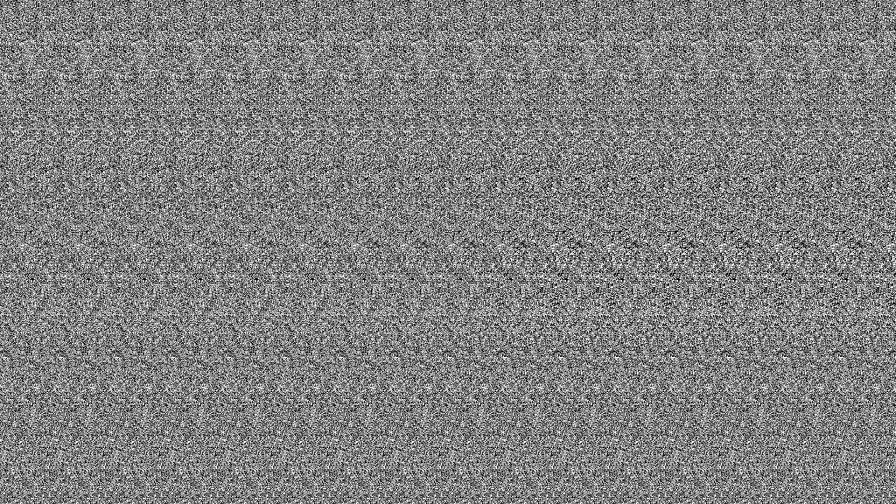
Reproduce this pattern procedurally as a Shadertoy shader.

```glsl
// Random-dot autostereogram: repeated strips of fine black and white dots hiding a round dome.

const float DOT_ROWS = 1080.0;      // dots over the canvas height
const float STRIP_DOTS = 120.0;     // dots across one flat strip
const float RELIEF_DOTS = 18.0;     // strip narrowing at the nearest depth
const float DOME_RADIUS = 0.25;     // in canvas heights
const float WHITE_SHARE = 0.5;
const int MAX_STRIPS = 64;
const int MAX_SPAN = 9;             // most dots covered by a pixel along one axis

// Integer hash of a dot cell, from 0 to 1
float hashCell(vec2 cell) {
    uvec2 k = uvec2(ivec2(cell) + 4096);
    uint h = k.x * 1597334677u ^ k.y * 3812015801u;
    h = (h ^ (h >> 16)) * 2246822519u;
    h = (h ^ (h >> 13)) * 3266489917u;
    return float((h ^ (h >> 16)) >> 8) / 16777216.0;
}

// Height of the dome: 0 on the flat ground, 1 at its centre, with a gentle rim
float domeDepth(vec2 p, float radius) {
    return max(0.0, 1.0 - dot(p, p) / (radius * radius));
}

// Follow matching dots leftward to their source in the first strip
vec2 traceToSource(vec2 cell, vec2 centre) {
    for (int i = 0; i < MAX_STRIPS; i++) {
        if (cell.x < STRIP_DOTS) break;
        vec2 p = (cell + 0.5) / DOT_ROWS - centre;
        float depth = domeDepth(p, DOME_RADIUS);
        cell.x -= floor(STRIP_DOTS - RELIEF_DOTS * depth + 0.5);
    }
    return cell;
}

float dotShade(vec2 cell, vec2 centre) {
    return step(hashCell(traceToSource(cell, centre)), WHITE_SHARE);
}

// Mean shade of all dots in a box, each weighted by the area it covers
float boxShade(vec2 low, vec2 high, vec2 centre) {
    vec2 first = floor(low);
    float shade = 0.0;
    float area = 0.0;
    for (int y = 0; y < MAX_SPAN; y++) {
        if (first.y + float(y) >= high.y) break;
        for (int x = 0; x < MAX_SPAN; x++) {
            vec2 cell = first + vec2(x, y);
            if (cell.x >= high.x) break;
            vec2 overlap = max(min(high, cell + 1.0) - max(low, cell), 0.0);
            float weight = overlap.x * overlap.y;
            shade += weight * dotShade(cell, centre);
            area += weight;
        }
    }
    return shade / max(area, 1e-6);
}

void mainImage(out vec4 fragColor, in vec2 fragCoord) {
    vec2 centre = 0.5 * iResolution.xy / iResolution.y;
    float dotsPerPixel = DOT_ROWS / iResolution.y;
    vec2 low = (fragCoord - 0.5) * dotsPerPixel;
    float shade = boxShade(low, low + dotsPerPixel, centre);
    fragColor = vec4(vec3(shade), 1.0);
}
```
